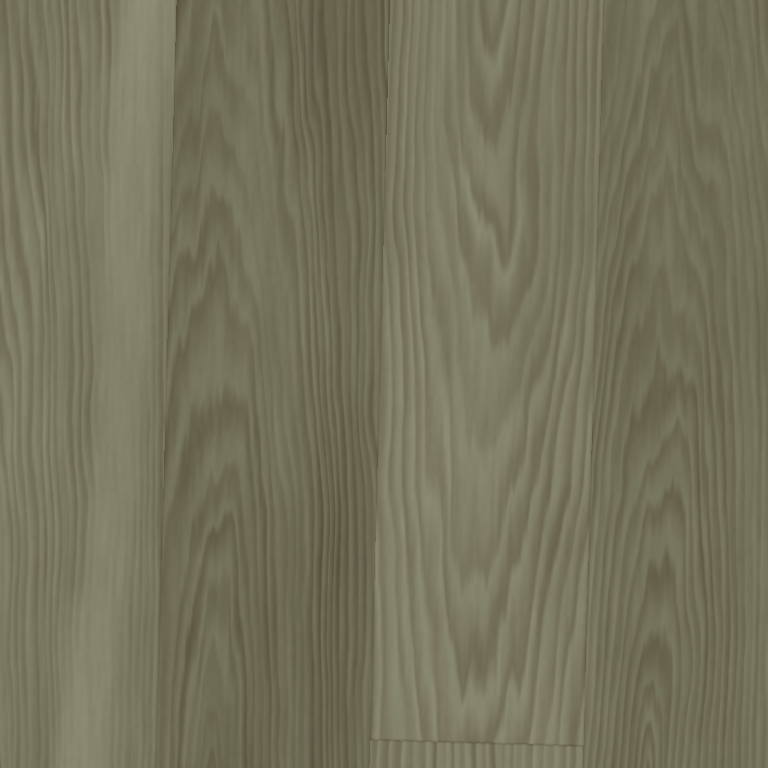
Give the GLSL for this texture, as a Shadertoy shader.

```glsl
float hash(vec2 p) {
    vec3 q = fract(vec3(p.xyx) * 0.1031);
    q += dot(q, q.yzx + 33.33);
    return fract((q.x + q.y) * q.z);
}

float noise(vec2 p) {
    vec2 i = floor(p), f = fract(p);
    f = f * f * (3.0 - 2.0 * f);
    return mix(mix(hash(i), hash(i + vec2(1, 0)), f.x),
               mix(hash(i + vec2(0, 1)), hash(i + vec2(1, 1)), f.x), f.y);
}

// Layered noise centred on zero
float fbm(vec2 p) {
    float sum = 0.0, amp = 0.5;
    for (int i = 0; i < 4; i++) {
        sum += amp * (noise(p) - 0.5);
        p = p * 2.03 + 19.7;
        amp *= 0.5;
    }
    return sum;
}

// Distance from the heart of a trunk that is cut at a shallow angle
float trunkRadius(vec2 p, vec3 heart, vec2 seed) {
    vec2 d = p - heart.xy;
    d.x += 0.05 * fbm(p * vec2(3.0, 2.0) + seed);
    d.x += 0.005 * fbm(p * vec2(26.0, 10.0) + seed);
    float depth = heart.z * d.y + 0.038 * fbm(p * vec2(26.0, 2.5) + seed);
    return length(vec2(d.x, depth));
}

void mainImage(out vec4 fragColor, in vec2 fragCoord) {
    vec2 uv = fragCoord / iResolution.xy;
    vec2 p = vec2(uv.x - 0.027 * uv.y, uv.y);

    // Planks: heart position, cutting slope, tone
    vec4 planks[4] = vec4[4](
        vec4(-0.06, -0.30, 0.07, 0.79),
        vec4(0.265, -0.15, 0.10, 0.45),
        vec4(0.625, 1.15, 0.10, 0.93),
        vec4(0.850, -0.10, 0.11, 0.57));
    float across = (p.x - 0.203) / 0.278;
    float id = clamp(floor(across), -1.0, 2.0);
    vec4 plank = planks[int(id) + 1];

    // Butt joint near the foot of the third plank
    float joint = p.y - 0.037 + 0.03 * (p.x - 0.48);
    bool third = id == 1.0;
    if (third && joint < 0.0) plank = vec4(0.40, -0.5, 0.05, 0.85);
    vec2 seed = vec2(17.0, 31.0) * (id + 2.0);

    // Growth rings: slow darkening that ends in a crisp edge
    float r = trunkRadius(p, plank.xyz, seed);
    float phase = r * (third ? 78.0 : 100.0) + 0.9 * noise(vec2(r * 35.0, id * 7.0));
    float f = fract(phase);
    float ring = smoothstep(0.0, 0.72, f) * (1.0 - smoothstep(0.72, 1.0, f));
    ring *= 0.35 + 0.65 * hash(vec2(floor(phase), id + 5.0));
    ring *= 0.5 + 0.85 * noise(p * vec2(9.0, 3.0) + seed);

    // Smooth pale sapwood in the first plank
    float band = (p.x - 0.113 - 0.05 * p.y - 0.03 * fbm(p * vec2(2.0, 4.0))) / 0.036;
    float sapwood = id < 0.0 ? exp(-band * band * band * band) : 0.0;
    ring *= 1.0 - 0.9 * sapwood;

    // Tone from plank, clouds, rings and fibres
    float tone = plank.w + 0.26 * sapwood - 0.52 * ring;
    tone += 0.75 * fbm(p * vec2(7.0, 1.8) + seed.yx);
    tone += 0.22 * (noise(vec2(r * 210.0, p.y * 7.0) + seed) - 0.5) * (1.0 - 0.7 * sapwood);
    tone += 0.15 * (noise(p * vec2(190.0, 16.0) + seed) - 0.5);
    tone += 0.08 * (noise(p * vec2(240.0, 110.0)) - 0.5);
    tone -= 0.2 * smoothstep(0.55, 1.1, uv.x) * uv.y;

    // Seams between planks, with a faint lit bevel
    float seam = (across - floor(across + 0.5)) * 0.278;
    float gap = 1.0 - smoothstep(0.0004, 0.0026, abs(seam));
    float bevel = exp(-pow((seam + 0.006) / 0.003, 2.0));
    tone += 0.06 * bevel - 0.26 * gap * (0.6 + 0.4 * noise(p * vec2(3.0, 9.0)));
    if (third) tone -= 0.32 * (1.0 - smoothstep(0.0004, 0.0028, abs(joint)));

    vec3 darkWood = vec3(0.380, 0.368, 0.284);
    vec3 paleWood = vec3(0.530, 0.532, 0.430);
    vec3 col = mix(darkWood, paleWood, clamp(tone, -0.4, 1.25));
    col += ring * vec3(0.010, -0.002, -0.004);
    fragColor = vec4(col, 1.0);
}
```
